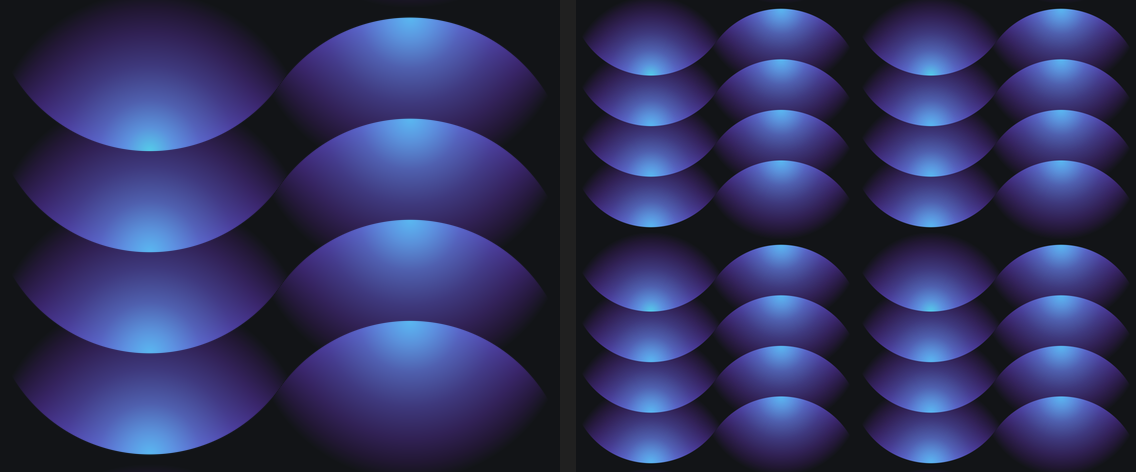
Left, the tile; right, the same tile 2 across and 2 down.
A WebGL 1 fragment shader for this background:

```glsl
precision highp float;
uniform vec2 u_resolution;

#define ASPECT 1.1852
#define ROWS 4
#define ROW_STEP 0.2142
#define LOWEST_TIP vec2(0.317, 0.0372)
#define DISC_RADIUS 0.339
#define GLOW_RADIUS 0.3375
#define RIM_WIDTH 0.06
#define RIM_TINT vec3(0.06, 0.03, 0.15)
#define NIGHT vec3(0.07, 0.08, 0.09)
#define BLUE_CORE vec3(0.35, 0.72, 0.94)
#define CYAN_CORE vec3(0.33, 0.80, 0.91)

float ramp(float from, float to, float t) {
  return clamp((t - from) / (to - from), 0.0, 1.0);
}

// Glow colour from the core (t = 0) out to the dark (t = 1)
vec3 glow(float t, vec3 core) {
  vec3 color = mix(core, vec3(0.34, 0.56, 0.82), ramp(0.0, 0.15, t));
  color = mix(color, vec3(0.30, 0.37, 0.66), ramp(0.15, 0.32, t));
  color = mix(color, vec3(0.24, 0.22, 0.48), ramp(0.32, 0.54, t));
  color = mix(color, vec3(0.19, 0.13, 0.33), ramp(0.54, 0.74, t));
  color = mix(color, vec3(0.13, 0.09, 0.20), ramp(0.74, 0.89, t));
  return mix(color, NIGHT, ramp(0.89, 1.0, t));
}

// One disc, lit from its lowest point, with a violet rim
vec3 litDisc(vec2 fromTip, float inside, vec3 core) {
  float t = min(length(fromTip) / GLOW_RADIUS, 1.0);
  float rim = exp(-max(inside, 0.0) / RIM_WIDTH) * 4.0 * t * (1.0 - t);
  return glow(t, core) + RIM_TINT * rim;
}

// Column of overlapping discs, each one covering the disc below it
vec3 discColumn(vec2 p, vec3 topCore) {
  float soft = 0.75 / u_resolution.y;
  vec3 color = NIGHT;
  for (int i = 0; i <= ROWS; i++) {
    // Row 0 is the top disc wrapped past the lower edge
    float row = i == 0 ? float(ROWS - 1) : float(i - 1);
    vec2 tip = LOWEST_TIP + vec2(0.0, row * ROW_STEP);
    if (i == 0) tip.y -= 1.0;
    vec2 fromTip = p - tip;
    float inside = DISC_RADIUS - length(fromTip - vec2(0.0, DISC_RADIUS));
    vec3 core = i == ROWS ? topCore : BLUE_CORE;
    float cover = smoothstep(-soft, soft, inside);
    color = mix(color, litDisc(fromTip, inside, core), cover);
  }
  return color;
}

void main() {
  vec2 uv = gl_FragCoord.xy / u_resolution;
  vec2 scale = vec2(ASPECT, 1.0);

  // The right column is the left one turned by half a turn
  vec3 left = discColumn(uv * scale, CYAN_CORE);
  vec3 right = discColumn((1.0 - uv) * scale, BLUE_CORE);
  gl_FragColor = vec4(max(left, right), 1.0);
}
```
